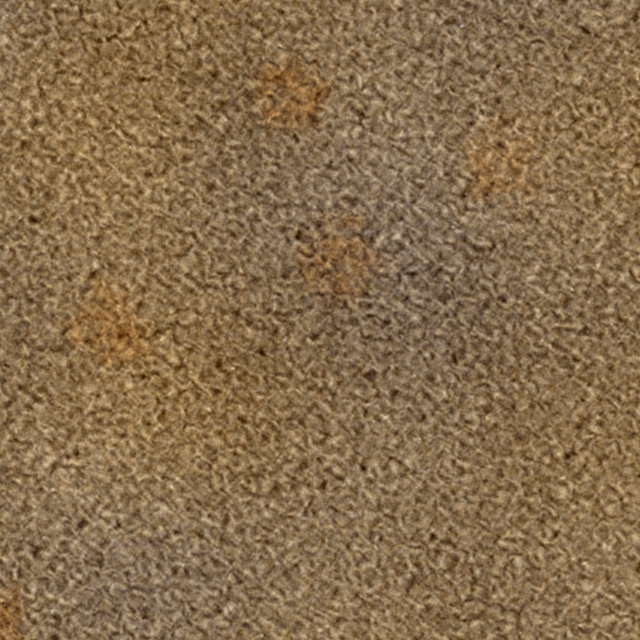
Write a WebGL 2 fragment shader that draws this texture.

```glsl
#version 300 es
precision highp float;
// Weathered brown sandstone: fine streaky grain, dark pits, pale specks and rust stains.

#define GRAIN_FREQ 118.0
#define GRAIN_CONTRAST 1.1
#define GRAIN_ANGLE -0.65
#define GRAIN_STRETCH 0.58
#define MOTTLE 0.28
#define PIT_CELLS 17.0
#define PIT_DEPTH 0.55
#define SPECK_CELLS 30.0
#define SPECK_GAIN 0.6
#define RUST_CELLS 3.2
#define SHADOW vec3(0.35, 0.25, 0.14)
#define LIGHT vec3(0.69, 0.59, 0.45)

uniform vec2 u_resolution;
out vec4 fragColor;

// Integer hash: three values in 0..1 per cell and seed
vec3 hash(vec2 cell, int seed) {
    uvec3 v = uvec3(ivec3(ivec2(cell), seed)) * 1664525u + 1013904223u;
    v.x += v.y * v.z;
    v.y += v.z * v.x;
    v.z += v.x * v.y;
    v ^= v >> 16u;
    v.x += v.y * v.z;
    v.y += v.z * v.x;
    v.z += v.x * v.y;
    return vec3(v >> 8u) / 16777216.0;
}

float cornerSlope(vec2 cell, vec2 offset, vec2 corner, int seed) {
    vec2 gradient = hash(cell + corner, seed).xy * 2.0 - 1.0;
    return dot(gradient, offset - corner);
}

// Gradient noise centred on zero
float noise(vec2 p, int seed) {
    vec2 cell = floor(p), f = fract(p);
    vec2 w = f * f * f * (f * (f * 6.0 - 15.0) + 10.0);
    float low = mix(cornerSlope(cell, f, vec2(0, 0), seed),
                    cornerSlope(cell, f, vec2(1, 0), seed), w.x);
    float high = mix(cornerSlope(cell, f, vec2(0, 1), seed),
                     cornerSlope(cell, f, vec2(1, 1), seed), w.x);
    return mix(low, high, w.y);
}

// Noise stretched along one direction
float streaks(vec2 p, float angle, float freq, int seed) {
    vec2 along = vec2(cos(angle), sin(angle));
    vec2 q = vec2(dot(p, along) * GRAIN_STRETCH, dot(p, vec2(-along.y, along.x)));
    return noise(q * freq, seed);
}

// Soft round spots of varied size and strength, jittered over a grid
float scatter(vec2 p, float cells, float radius, float density, int seed) {
    p *= cells;
    vec2 home = floor(p);
    float mask = 0.0;
    for (int y = -1; y <= 1; y++) {
        for (int x = -1; x <= 1; x++) {
            vec2 cell = home + vec2(x, y);
            vec3 rnd = hash(cell, seed);
            float present = step(rnd.z, density);
            float size = radius * mix(0.6, 1.25, rnd.z / density);
            float d = length(p - cell - rnd.xy);
            float spot = 1.0 - smoothstep(size * 0.2, size, d);
            mask = max(mask, present * spot * mix(0.55, 1.0, fract(rnd.z * 97.0)));
        }
    }
    return mask;
}

void main() {
    vec2 uv = gl_FragCoord.xy / min(u_resolution.x, u_resolution.y);

    // Warps bend the grain and roughen the spots
    vec2 wobble = vec2(noise(uv * 48.0, 1), noise(uv * 48.0, 2));
    vec2 bent = uv + 0.008 * wobble;
    vec2 ragged = uv + 0.07 * vec2(noise(uv * 14.0, 3), noise(uv * 14.0, 4)) + 0.03 * wobble;

    // Grain in two crossing directions plus finer grit
    float grain = streaks(bent, GRAIN_ANGLE, GRAIN_FREQ, 5)
                + 0.6 * streaks(bent, GRAIN_ANGLE + 1.5, GRAIN_FREQ * 1.1, 6)
                + 0.4 * noise(uv * GRAIN_FREQ * 1.8, 7);
    float mottle = noise(uv * 3.0, 8) + 0.7 * noise(uv * 22.0, 9);

    // Stains, pits and specks
    float rust = scatter(ragged, RUST_CELLS, 0.28, 0.4, 10);
    rust *= clamp(0.8 + 1.2 * noise(uv * 30.0, 11), 0.0, 1.0);
    float pits = scatter(bent, PIT_CELLS, 0.18, 0.36, 12);
    pits = max(pits, rust * scatter(bent, PIT_CELLS * 2.0, 0.4, 0.4, 13));
    float specks = scatter(bent, SPECK_CELLS, 0.13, 0.13, 14);

    float tone = 0.53 + GRAIN_CONTRAST * grain + MOTTLE * mottle;
    tone += SPECK_GAIN * specks - PIT_DEPTH * pits;
    tone = clamp(tone, -0.55, 1.6);
    vec3 color = mix(SHADOW, LIGHT, tone);

    // Broad warm and cool drift, faint colour in the grit, rust tint
    float warmth = 0.09 * noise(uv * 2.2, 15) + 0.05 * noise(uv * 70.0, 16);
    color += warmth * vec3(0.5, 0.0, -1.0);
    color = mix(color, color * vec3(1.1, 0.92, 0.66), rust);
    color += specks * vec3(0.0, 0.02, 0.06);

    fragColor = vec4(clamp(color, 0.0, 1.0), 1.0);
}
```
